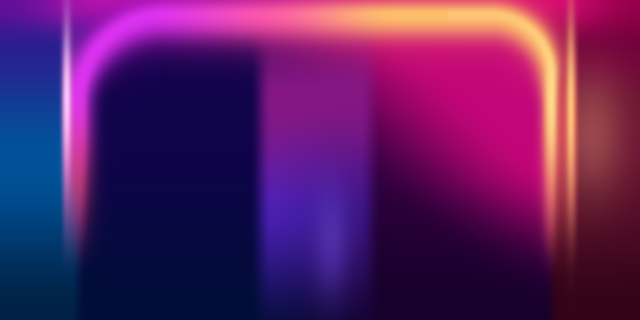
A Shadertoy shader for this background:

```glsl
// A soft neon arch glowing around a dark room, with a violet pillar of light.
// A rounded-box distance gives the arch; gaussian falloffs give its glow, and
// smooth gradients fill the room and the two side panels.

#define ARCH_CENTER 0.985
#define ARCH_HALF_WIDTH 0.738
#define ARCH_TOP 0.955
#define LEFT_EDGE 0.197
#define RIGHT_EDGE 1.802
#define PILLAR_LEFT 0.815
#define PILLAR_RIGHT 1.16

float bell(float x, float width) {
    return exp(-x * x / (width * width));
}

// Soft window that is one between two limits
float band(float x, float lo, float hi, float soft) {
    return smoothstep(lo - soft, lo + soft, x) * (1.0 - smoothstep(hi - soft, hi + soft, x));
}

// Signed distance to the arch line, negative inside; the left corner is wider
float archDistance(vec2 p) {
    float radius = mix(0.27, 0.19, smoothstep(0.6, 1.4, p.x));
    vec2 q = vec2(abs(p.x - ARCH_CENTER) - ARCH_HALF_WIDTH, p.y - ARCH_TOP) + radius;
    return length(max(q, 0.0)) + min(max(q.x, q.y), 0.0) - radius;
}

vec3 archColor(vec2 p) {
    vec3 violet = vec3(0.88, 0.20, 0.96);
    vec3 pink = vec3(1.00, 0.36, 0.66);
    vec3 gold = vec3(1.00, 0.78, 0.42);
    vec3 color = mix(violet, pink, smoothstep(0.45, 0.88, p.x));
    color = mix(color, gold, smoothstep(0.8, 1.25, p.x));
    vec3 ember = mix(vec3(0.82, 0.24, 0.40), vec3(0.95, 0.52, 0.42), step(1.0, p.x));
    return mix(ember, color, smoothstep(0.35, 0.75, p.y));
}

vec3 roomColor(vec2 p) {
    vec3 navy = mix(vec3(0.0, 0.05, 0.22), vec3(0.06, 0.01, 0.29), smoothstep(0.0, 0.6, p.y));
    vec3 plum = mix(vec3(0.09, 0.0, 0.17), vec3(0.24, 0.0, 0.27), smoothstep(0.0, 0.7, p.y));
    vec3 color = mix(navy, plum, smoothstep(0.75, 1.25, p.x));

    // Magenta light falling diagonally from the upper right
    float slant = dot(p, vec2(0.69, 0.73));
    color = mix(color, vec3(0.76, 0.02, 0.47), smoothstep(1.1, 1.53, slant) * smoothstep(0.0, 0.5, p.y));

    // Central pillar, cooler toward the floor, with a faint inner streak
    vec3 pillar = mix(vec3(0.30, 0.13, 0.72), vec3(0.52, 0.09, 0.52), smoothstep(0.3, 0.68, p.y));
    float side = mix(1.0, 0.6, smoothstep(PILLAR_LEFT, PILLAR_RIGHT, p.x) * (1.0 - smoothstep(0.3, 0.75, p.y)));
    float fade = smoothstep(-0.1, 0.4, p.y) * (1.0 - 0.6 * smoothstep(0.7, 0.9, p.y));
    color = mix(color, pillar, band(p.x, PILLAR_LEFT, PILLAR_RIGHT, 0.035) * side * fade);
    float streak = bell(p.x - 1.035, 0.055) * bell(p.y - 0.25, 0.17);
    return mix(color, vec3(0.36, 0.23, 0.74), 0.65 * streak);
}

// Blue panel on the left, wine panel on the right, bright strip on top
vec3 outerColor(vec2 p) {
    vec3 blue = mix(vec3(0.0, 0.13, 0.27), vec3(0.0, 0.32, 0.60), smoothstep(0.0, 0.5, p.y));
    blue = mix(blue, vec3(0.17, 0.11, 0.56), smoothstep(0.5, 0.9, p.y));
    vec3 wine = mix(vec3(0.20, 0.01, 0.09), vec3(0.42, 0.08, 0.20), smoothstep(0.0, 0.6, p.y));
    wine = mix(wine, vec3(0.45, 0.0, 0.23), smoothstep(0.65, 0.9, p.y));
    wine += vec3(0.18, 0.20, 0.10) * bell(p.x - 1.85, 0.1) * bell(p.y - 0.58, 0.2);
    vec3 color = mix(blue, wine, step(1.0, p.x));

    vec3 strip = mix(vec3(0.38, 0.06, 0.60), vec3(0.78, 0.08, 0.70), smoothstep(0.0, 0.4, p.x));
    strip = mix(strip, vec3(0.84, 0.04, 0.44), smoothstep(0.6, 1.5, p.x));
    strip = mix(strip, vec3(0.58, 0.0, 0.30), smoothstep(1.7, 2.0, p.x));
    return mix(color, strip, smoothstep(0.85, 0.99, p.y));
}

void mainImage(out vec4 fragColor, in vec2 fragCoord) {
    vec2 p = fragCoord / iResolution.xy * vec2(2.0, 1.0);
    float d = archDistance(p);
    float high = smoothstep(0.65, 0.97, p.y);
    float right = smoothstep(0.4, 1.6, p.x);
    float legFade = smoothstep(0.12, 0.62, p.y);
    float between = band(p.x, LEFT_EDGE, RIGHT_EDGE, 0.012);
    float contained = mix(between, 1.0, smoothstep(0.84, 0.98, p.y));

    vec3 color = mix(roomColor(p), outerColor(p), smoothstep(-0.02, 0.025, d));

    // Warm fill between the inner and outer lines of the legs
    vec3 fill = mix(vec3(0.90, 0.27, 0.70), vec3(0.88, 0.30, 0.36), right);
    color = mix(color, fill, smoothstep(-0.035, 0.0, d) * between * legFade * (1.0 - high) * 0.85);

    // Broad haze below the top of the arch
    vec3 haze = mix(vec3(0.52, 0.04, 0.62), vec3(0.88, 0.20, 0.43), smoothstep(0.3, 1.3, p.x));
    color = mix(color, haze, 0.85 * bell(min(d, 0.0), 0.16) * high * step(d, 0.0));
    color = mix(color, haze, 0.85 * high * bell(d, 0.08) * step(0.0, d) * contained);

    // Arch core: broad on top, tight along the legs
    float inner = mix(mix(0.045, 0.03, right), 0.075, high);
    float outer = mix(mix(0.04, 0.018, right), 0.04, high);
    float core = bell(d, d < 0.0 ? inner : outer);
    color = mix(color, archColor(p), 0.95 * core * legFade * contained);

    // Hot highlights along the outer edges and the right inner leg
    float vertical = bell(p.y - 0.69, 0.23);
    color = mix(color, vec3(1.0, 0.84, 1.0), 0.9 * bell(p.x - 0.209, 0.014) * vertical);
    color = mix(color, vec3(1.0, 0.80, 0.48), 0.95 * bell(p.x - 1.784, 0.014) * bell(p.y - 0.66, 0.28));
    color = mix(color, vec3(1.0, 0.90, 0.60), 0.7 * bell(d, 0.016) * vertical * step(1.4, p.x));

    fragColor = vec4(clamp(color, 0.0, 1.0), 1.0);
}
```
